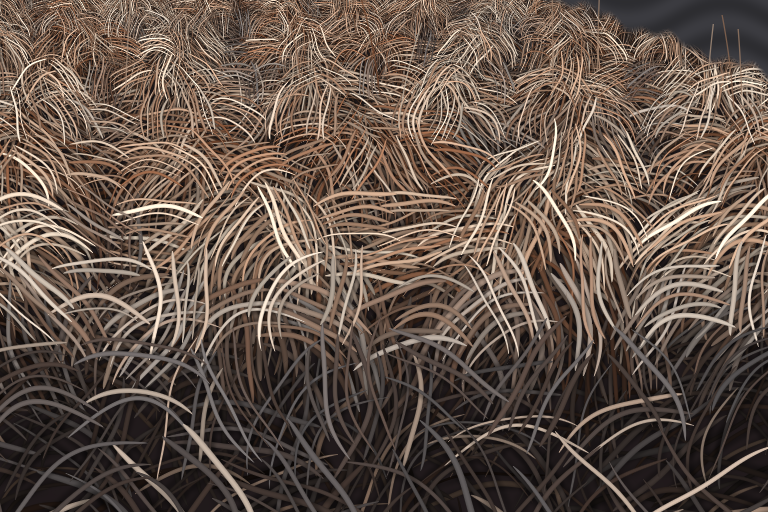
Give the GLSL for this texture, as a Shadertoy shader.

```glsl
// Field of dry grass tussocks with drooping, tangled straw, receding to a dark pool.

const float HORIZON = 1.15;            // height where the perspective scale vanishes
const float ROW_STEP = 0.33;           // log-depth between tussock rows
const float ROW_OFFSET = 0.95;         // leaves bare soil in front
const float TUSSOCK_SPACING = 0.70;
const vec2  TUSSOCK_RADII = vec2(0.41, 0.29);
const int   LAYERS = 8;
const float CELL = 0.22;               // one wisp of straw per cell, at unit scale
const float WISP_LENGTH = 0.16;        // half length
const float WISP_WIDTH = 0.08;         // half width
const float SLOT = 0.026;              // spacing of straws in a wisp
const float STRAW_WIDTH = 0.0055;      // half width
const int   STALKS = 10;
const vec3  SOIL  = vec3(0.125, 0.100, 0.105);
const vec3  RUST  = vec3(0.52, 0.32, 0.21);
const vec3  TAN   = vec3(0.70, 0.56, 0.46);
const vec3  CREAM = vec3(0.88, 0.81, 0.73);
const vec3  POOL  = vec3(0.24, 0.24, 0.26);

vec4 hash4(ivec4 key) {
    uvec4 v = uvec4(key) * 1664525u + 1013904223u;
    v.x += v.y * v.w; v.y += v.z * v.x; v.z += v.x * v.y; v.w += v.y * v.z;
    v ^= v >> 16u;
    v.x += v.y * v.w; v.y += v.z * v.x; v.z += v.x * v.y; v.w += v.y * v.z;
    return vec4((v >> 8u) & 65535u) / 65535.0;
}

// Front-most tussock over p: xy = position in its unit disc, z = 1 if any, w = random id
vec4 findTussock(vec2 p) {
    int first = int(floor(-log(HORIZON - p.y) / ROW_STEP - ROW_OFFSET));
    for (int row = first; row < first + 2; row++) {
        if (row < 0) continue;
        float scale = exp(-(float(row) + ROW_OFFSET) * ROW_STEP);
        float stagger = 0.5 * float(row & 1);
        float column = floor(p.x / (scale * TUSSOCK_SPACING) + stagger);
        vec4 h = hash4(ivec4(int(column), row, 7, 3));
        float x = column + 0.5 + 0.25 * (h.x - 0.5) - stagger;
        vec2 centre = vec2(x * TUSSOCK_SPACING * scale, HORIZON - scale * (0.95 + 0.1 * h.y));
        vec2 q = (p - centre) / (scale * TUSSOCK_RADII * (0.85 + 0.25 * h.z));
        if (dot(q, q) < 1.0) return vec4(q, 1.0, h.w);
    }
    return vec4(0.0, 0.0, 0.0, 0.5);
}

vec3 strawColour(float tone) {
    vec3 c = mix(RUST, TAN, smoothstep(0.0, 0.45, tone));
    return mix(c, CREAM, smoothstep(0.4, 0.95, tone));
}

// Adds the wisp of one cell behind what is already drawn
void drawWisp(inout vec3 colour, inout float clear, vec2 p, ivec2 cell, int layer,
              float scale, vec2 shift, float pixel) {
    vec2 centre = vec2((float(cell.x) + 0.5 - shift.x) * CELL * scale, HORIZON - scale);
    vec2 d = (p - centre) / scale;
    if (dot(d, d) > CELL * CELL) return;
    vec4 a = hash4(ivec4(cell, layer, 99));
    vec4 tussock = findTussock(centre);
    bool onTussock = tussock.z > 0.5;
    float height = float(layer) / float(LAYERS - 1);
    float foreground = smoothstep(0.36, 0.16, centre.y);

    // Direction: fan out from the crown, or lie loose on the soil
    vec2 along = normalize(a.zw - 0.5 + 0.001);
    if (onTussock) {
        vec2 flow = normalize(vec2(tussock.x * 0.6, (tussock.y - 1.05) * 0.3));
        float stray = 2.0 * (a.z - 0.5) * (0.4 + 1.2 * a.w * a.w);
        along = normalize(flow + stray * vec2(-flow.y, flow.x));
    }

    // Bent wisp, split into slots of one straw each
    d -= 0.04 * (a.xy - 0.5);
    float u = dot(d, along) / WISP_LENGTH;
    float bend = -0.3 * along.x + 0.6 * (a.x - 0.5);
    float slope = 2.0 * bend * u;
    float across = dot(d, vec2(-along.y, along.x)) - WISP_LENGTH * bend * (u * u - 0.3);
    across /= sqrt(1.0 + slope * slope) * (1.0 + 0.35 * (a.y - 0.5) * u);
    if (abs(u) > 1.0 || abs(across) > WISP_WIDTH) return;
    float slot = floor(across / SLOT);
    vec4 b = hash4(ivec4(cell, layer, int(slot)));
    if (b.z < (onTussock ? 0.12 : mix(0.3, 0.5, foreground))) return;
    float side = across - (slot + 0.5) * SLOT;
    float shadow = smoothstep(0.5 * SLOT, 0.0, abs(side));
    side = abs(side - 0.22 * SLOT * sin(4.0 * u + 40.0 * b.x));
    float tip = abs(u) / (0.6 + 0.4 * b.x);
    if (tip > 1.0) return;
    tip *= tip;
    float width = STRAW_WIDTH * (0.55 + 0.8 * b.y) * mix(1.0, 0.75, foreground);
    width *= sqrt(1.0 - tip * tip);

    // Light: bright crowns and upper straws, dim skirts and hollows
    bool loose = !onTussock && b.w < 0.22;
    float light = onTussock ? smoothstep(-1.3, 0.4, tussock.y)
                            : (loose ? 0.8 : mix(0.3, 0.1, foreground));
    float tone = 0.7 * b.w + 0.35 * height - 0.12 + 0.3 * (tussock.w - 0.5);
    if (loose) tone += 0.45;
    float shade = mix(0.4, 1.12, height) * mix(0.35, 1.0, light) * (0.78 + 0.4 * b.x);
    float ratio = min(side / (width + 0.0001), 1.0);
    vec3 straw = strawColour(tone) * shade * (1.0 - 0.25 * ratio * ratio);
    straw *= mix(vec3(0.92, 0.96, 1.08), vec3(1.0), light);

    float cover = clamp((width - side) * scale / pixel + 0.5, 0.0, 1.0);
    colour += clear * cover * straw;
    clear *= (1.0 - cover) * (1.0 - 0.3 * shadow * (1.0 - tip));
}

void mainImage(out vec4 fragColor, in vec2 fragCoord) {
    float pixel = 1.0 / iResolution.y;
    vec2 uv = fragCoord / iResolution.xy;
    vec2 p = vec2(fragCoord.x - 0.5 * iResolution.x, fragCoord.y) * pixel;
    float depth = -log(HORIZON - p.y) / CELL;
    vec3 colour = vec3(0.0);
    float clear = 1.0;

    // Straw layers from the top down, until nothing shows through
    for (int layer = LAYERS - 1; layer >= 0 && clear > 0.04; layer--) {
        vec2 shift = fract(float(layer + 1) * vec2(0.618, 0.755));
        int row = int(floor(depth + shift.y - 0.5));
        for (int r = 0; r < 2; r++) {
            float scale = exp(-(float(row + r) + 0.5 - shift.y) * CELL);
            int column = int(floor(p.x / (CELL * scale) + shift.x - 0.5));
            for (int i = 0; i < 2; i++)
                drawWisp(colour, clear, p, ivec2(column + i, row + r), layer, scale, shift, pixel);
        }
    }
    colour += clear * SOIL;

    // Dark pool in the far corner, with a ragged bank
    float bank = uv.y - 1.0 + 0.55 * (uv.x - 0.73) + 0.008 * sin(uv.x * 63.0) + 0.005 * sin(uv.x * 171.0);
    vec3 pool = POOL * (0.85 + 0.12 * sin(uv.y * 90.0 + 3.0 * sin(uv.x * 25.0)));
    colour = mix(colour, pool, smoothstep(-0.012, 0.012, bank));

    // Thin upright stalks
    for (int k = 0; k < STALKS && p.y > 0.68; k++) {
        vec4 h = hash4(ivec4(k, 91, 17, 5));
        float t = (p.y - 0.68 - 0.2 * h.y) / (0.1 + 0.13 * h.z);
        float x = 1.5 * (h.x - 0.5) + 0.05 * (h.w - 0.5) * t * (1.0 + t);
        float cover = clamp((0.0013 - abs(p.x - x)) / pixel + 0.5, 0.0, 1.0);
        cover *= step(0.0, t) * step(t, 1.0);
        colour = mix(colour, strawColour(h.w) * 0.85, 0.8 * cover);
    }
    fragColor = vec4(colour, 1.0);
}
```
